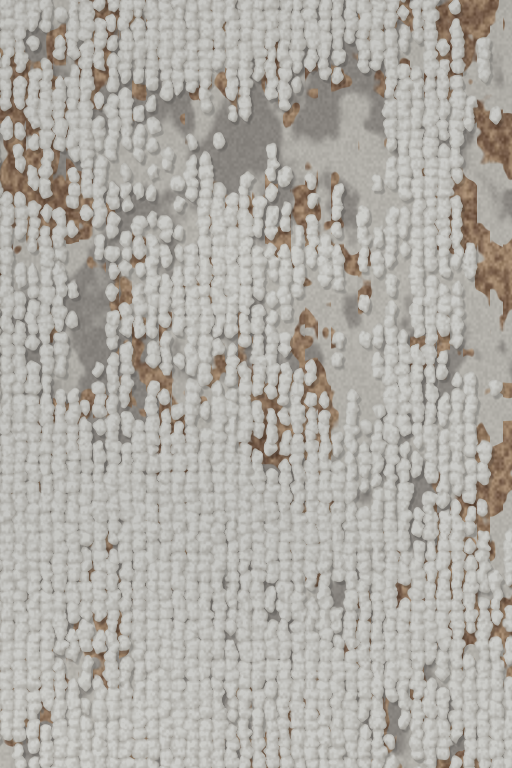
Write a Shadertoy shader that draws this texture.

```glsl
#define COLUMNS 58.0
#define ROWS 78.0
#define COVERAGE 0.64
#define BARE_STRENGTH 0.36
#define LIGHT_STEP vec2(-0.0035, 0.0045)
#define PILE_LIT vec3(0.795, 0.795, 0.782)
#define PILE_SHADE vec3(0.59, 0.575, 0.545)
#define CREAM vec3(0.695, 0.685, 0.66)
#define GREY vec3(0.53, 0.515, 0.495)
#define TAN vec3(0.62, 0.52, 0.42)
#define RUST vec3(0.44, 0.34, 0.27)

float hash(vec2 c) {
    vec3 q = fract(c.xyx * 0.1031);
    q += dot(q, q.yzx + 33.33);
    return fract((q.x + q.y) * q.z);
}

float noise(vec2 p) {
    vec2 i = floor(p), f = fract(p);
    f = f * f * (3.0 - 2.0 * f);
    return mix(mix(hash(i), hash(i + vec2(1, 0)), f.x),
               mix(hash(i + vec2(0, 1)), hash(i + vec2(1, 1)), f.x), f.y);
}

float fbm(vec2 p) {
    float sum = 0.0, weight = 0.55;
    for (int i = 0; i < 3; i++) {
        sum += weight * noise(p);
        p = p * 2.1 + 17.3;
        weight *= 0.5;
    }
    return sum;
}

float spot(vec2 p, vec2 centre, vec2 size) {
    vec2 d = (p - centre) / size;
    return exp(-dot(d, d));
}

// Worn areas: a hollow right of the middle and the right border
float bareness(vec2 p) {
    float border = smoothstep(0.53, 0.66, p.x) * smoothstep(0.0, 0.2, p.y);
    return max(spot(p, vec2(0.46, 0.56), vec2(0.10, 0.24)), 0.8 * border);
}

// Brown yarn gathers in upright, ragged patches
float brownPatch(vec2 p) {
    float field = fbm(p * vec2(17.0, 11.0) + 41.0);
    field += 0.26 * (noise(vec2(floor(p.x * COLUMNS) * 5.7, p.y * 26.0)) - 0.5);
    field += 0.22 * (noise(p * vec2(75.0, 65.0)) - 0.5);
    field += 0.21 * smoothstep(0.50, 0.66, p.x);
    field += 0.20 * spot(p, vec2(0.37, 0.58), vec2(0.07, 0.27));
    field += 0.16 * spot(p, vec2(0.02, 0.82), vec2(0.07, 0.30));
    return smoothstep(0.61, 0.65, field);
}

// Chance of a raised tuft in one cell; columns share runs and gaps
float tuftAmount(vec2 cell) {
    vec2 p = (cell + 0.5) / vec2(COLUMNS, ROWS);
    float amount = COVERAGE + fbm(p * vec2(9.0, 6.0)) - 0.5;
    amount += 0.42 * (noise(vec2(cell.x * 7.3, p.y * 17.0)) - 0.5);
    amount += 0.32 * (hash(cell + 9.0) - 0.5);
    amount += 0.09 * (1.0 - smoothstep(0.1, 0.6, p.y));
    return amount - BARE_STRENGTH * bareness(p);
}

// Height of the raised strands: domes chained along the columns
float pileHeight(vec2 p) {
    p += 0.005 * (vec2(noise(p * 130.0), noise(p * 130.0 + 50.0)) - 0.5);
    vec2 g = p * vec2(COLUMNS, ROWS);
    vec2 home = floor(g);
    float height = 0.0;
    for (int j = -1; j <= 1; j++) {
        for (int i = -1; i <= 1; i++) {
            vec2 cell = home + vec2(i, j);
            float amount = tuftAmount(cell);
            if (amount < 0.5) continue;
            vec2 jitter = vec2(hash(cell), hash(cell + 71.0)) - 0.5;
            vec2 centre = cell + 0.5 + jitter * vec2(0.24, 0.5);
            float halfWidth = mix(0.47, 0.70, smoothstep(0.5, 0.9, amount));
            vec2 d = (g - centre) / vec2(halfWidth, 0.95);
            height = max(height, 1.0 - dot(d, d));
        }
    }
    return height;
}

void mainImage(out vec4 fragColor, in vec2 fragCoord) {
    vec2 p = fragCoord / iResolution.y;
    float grain = noise(p * vec2(330.0, 270.0)) - 0.5;
    float height = pileHeight(p);
    float towardLight = pileHeight(p + LIGHT_STEP);

    // Flat ground: cream where worn, grey between the strands
    float cream = fbm(p * vec2(22.0, 15.0) + 5.0) + 0.28 * bareness(p);
    vec3 color = mix(GREY, CREAM, smoothstep(0.44, 0.60, cream));
    color += 0.06 * grain;

    // Brown yarn with a coarse weave
    float weave = noise(p * vec2(150.0, 110.0)) * 0.6 + fbm(p * 12.0) * 0.5;
    vec3 yarn = mix(RUST, TAN, smoothstep(0.25, 0.8, weave)) + 0.14 * grain;
    color = mix(color, yarn, brownPatch(p));
    color *= 1.0 - 0.17 * smoothstep(0.0, 0.6, towardLight);

    // Raised strands lit from the upper left
    float lit = 0.4 + 0.5 * height + 0.4 * (height - towardLight) + 0.4 * grain;
    vec3 pile = mix(PILE_SHADE, PILE_LIT, clamp(lit, 0.0, 1.0));
    color = mix(color, pile, smoothstep(0.02, 0.34, height));

    // Slow change of light over the cloth
    color *= 0.97 + 0.05 * noise(p * 3.0 + 8.0);
    fragColor = vec4(color, 1.0);
}
```
